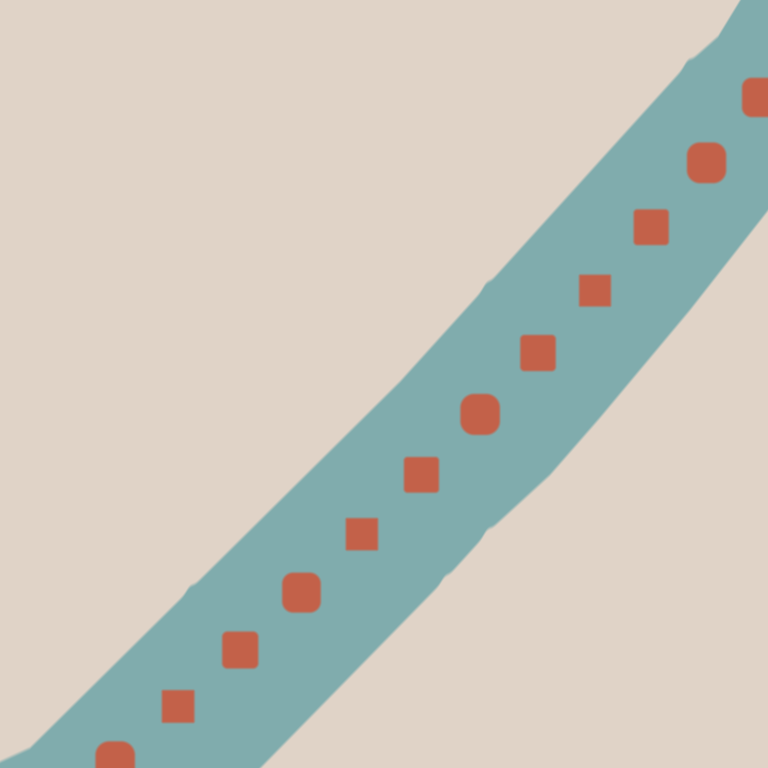
This background is drawn by a Shadertoy shader. Its source:

```glsl
// A teal diagonal road with a dotted terracotta centre line on pale sand.

// Change of slope that begins at a knee
float bend(float x, float knee, float gain) {
    return gain * max(x - knee, 0.0);
}

// Small bump in a hand-cut edge
float nick(float x, float centre) {
    float t = (x - centre) / 0.006;
    return 0.004 * exp(-t * t);
}

float upperEdge(float x) {
    return 0.008 + 0.46 * x + bend(x, 0.039, 0.53) + bend(x, 0.521, 0.115)
        + bend(x, 0.898, -0.22) + bend(x, 0.935, 0.75)
        + nick(x, 0.247) + nick(x, 0.633) + nick(x, 0.895);
}

float lowerEdge(float x) {
    return 1.021 * (x - 0.339) + bend(x, 0.579, 0.08) + bend(x, 0.638, -0.185)
        + bend(x, 0.716, 0.23) + bend(x, 0.781, 0.05) + bend(x, 0.898, 0.08)
        + nick(x, 0.579) + nick(x, 0.634);
}

float roundedBox(vec2 p, vec2 halfSize, float corner) {
    vec2 q = abs(p) - halfSize + corner;
    return length(max(q, 0.0)) + min(max(q.x, q.y), 0.0) - corner;
}

// Coverage of a shape from its signed distance
float cover(float dist) {
    float soft = max(0.0025, 0.75 / iResolution.y);
    return 1.0 - smoothstep(-soft, soft, dist);
}

void mainImage(out vec4 fragColor, in vec2 fragCoord) {
    vec2 uv = fragCoord / iResolution.xy;
    vec3 sand = vec3(0.88, 0.827, 0.78);
    vec3 teal = vec3(0.50, 0.675, 0.68);
    vec3 terracotta = vec3(0.765, 0.38, 0.285);

    // Road: vertical offsets scaled to approximate true distance
    float road = 0.7 * max(uv.y - upperEdge(uv.x), lowerEdge(uv.x) - uv.y);
    vec3 color = mix(sand, teal, cover(road));

    // Dots follow a gentle curve; they swell and round off in slow waves
    float dots = 1.0;
    for (int k = 0; k < 12; k++) {
        float i = float(k);
        vec2 centre = vec2(0.150, 0.008) + vec2(0.0825, 0.0715) * i
            + vec2(-0.00055, 0.00065) * i * i;
        float swell = 0.5 + 0.5 * cos(6.2832 * i / (2.4 + 0.1 * i));
        vec2 halfSize = vec2(0.0207) + swell * vec2(0.005, 0.006);
        float corner = 0.002 + 0.016 * swell * swell;
        dots = min(dots, roundedBox(uv - centre, halfSize, corner));
    }
    color = mix(color, terracotta, cover(dots));

    fragColor = vec4(color, 1.0);
}
```
